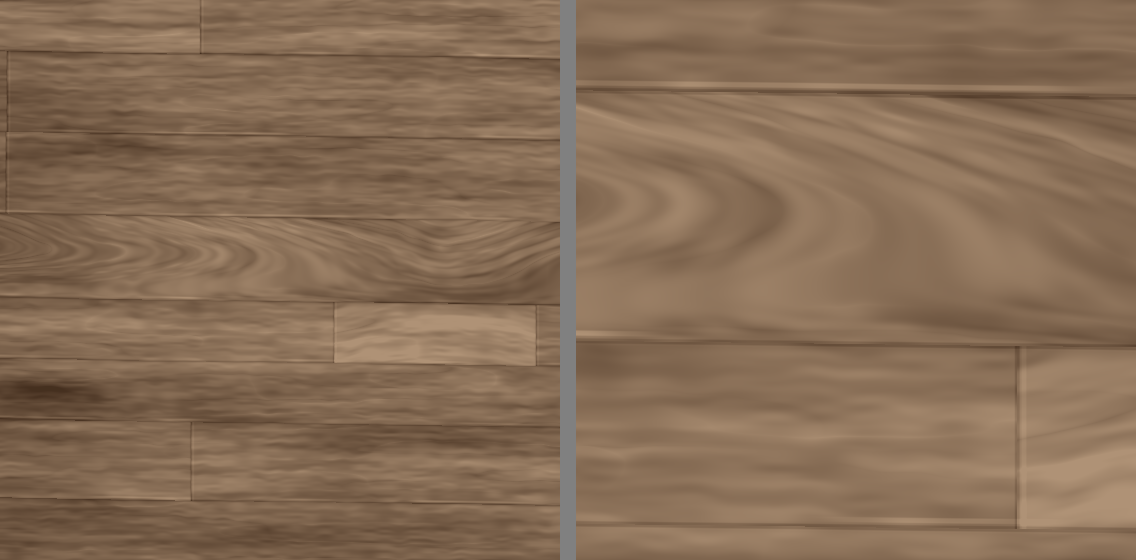
Left: the whole. Right: its middle third, enlarged.
A Shadertoy shader for this texture:

```glsl
// Weathered brown wood planks in eight slightly tilted rows with flowing grain.
const vec3 DARK_WOOD = vec3(0.385, 0.292, 0.215);
const vec3 LIGHT_WOOD = vec3(0.635, 0.525, 0.420);
const int ROWS = 8;
const float TILT = 0.015;           // drop of the seams across the canvas
const float SEAM_WIDTH = 0.0022;
const float JOINT_WIDTH = 0.0014;
const float FLAME_X = 0.781;        // axis of the arched grain
const int FLAME_ROW = 3;
const int ARCH_ROW = 4;
const float NONE = 2.0;             // joint position outside the canvas

// Depth of each row's upper edge, measured from the top
const float ROW_TOP[9] = float[9](-0.03, 0.098, 0.243, 0.389, 0.538, 0.647, 0.756, 0.896, 1.04);
// Up to two end joints per row, and the tone of the boards between them
const vec2 JOINTS[8] = vec2[8](vec2(0.358, NONE), vec2(0.013, NONE), vec2(0.011, NONE), vec2(NONE),
    vec2(0.596, 0.957), vec2(NONE), vec2(0.341, NONE), vec2(NONE));
const vec3 TONES[8] = vec3[8](vec3(0.62, 0.61, 0.6), vec3(0.6, 0.51, 0.5), vec3(0.6, 0.59, 0.5),
    vec3(0.53), vec3(0.61, 0.76, 0.62), vec3(0.52), vec3(0.66, 0.51, 0.5), vec3(0.47));
// Dark stains: centre x, depth, half width, half height
const vec4 STAINS[6] = vec4[6](vec4(0.781, 0.280, 0.055, 0.008), vec4(0.08, 0.708, 0.14, 0.033),
    vec4(0.20, 0.256, 0.12, 0.012), vec4(0.47, 0.145, 0.06, 0.008),
    vec4(0.10, 0.510, 0.20, 0.022), vec4(0.781, 0.410, 0.05, 0.016));

float hash(vec2 p) {
    vec3 q = fract(vec3(p.xyx) * 0.1031);
    q += dot(q, q.yzx + 33.33);
    return fract((q.x + q.y) * q.z);
}

float noise(vec2 p) {
    vec2 i = floor(p), f = fract(p);
    f = f * f * (3.0 - 2.0 * f);
    return mix(mix(hash(i), hash(i + vec2(1, 0)), f.x),
               mix(hash(i + vec2(0, 1)), hash(i + vec2(1, 1)), f.x), f.y);
}

float fbm(vec2 p) {
    float sum = 0.0, amp = 0.53;
    for (int i = 0; i < 4; i++) {
        sum += amp * noise(p);
        p = p * vec2(1.9, 2.1) + 17.3;
        amp *= 0.5;
    }
    return sum;
}

// Thin ridges where the noise crosses its middle value
float veins(vec2 p, float sharpness) {
    return pow(1.0 - abs(2.0 * noise(p) - 1.0), sharpness);
}

float line(float dist, float width, float pixel) {
    return 1.0 - smoothstep(width - pixel, width + pixel, abs(dist));
}

// Bends the grain into nested flames or a shallow arch
float grainHeight(int row, int board, float x, float depth) {
    float dx = x - FLAME_X;
    if (row == FLAME_ROW) {
        float local = (depth - ROW_TOP[row]) / (ROW_TOP[row + 1] - ROW_TOP[row]);
        float slope = mix(0.30, 0.06, smoothstep(0.35, 0.95, local));
        depth += slope * sqrt(dx * dx + 0.0006) + 0.022 * (noise(vec2(x * 7.0, depth * 14.0)) - 0.5);
    }
    if (row == ARCH_ROW && board == 1) depth -= 0.6 * dx * dx;
    return depth;
}

float grainTone(vec2 p, float seed) {
    p.y += 0.010 * (noise(p * vec2(4.0, 16.0) + seed) - 0.5);
    p.y += 0.0035 * (noise(p * vec2(45.0, 40.0) + seed) - 0.5);
    float tone = 1.05 * (fbm(p * vec2(2.2, 26.0) + seed) - 0.5);
    tone += 0.42 * (noise(p * vec2(9.0, 105.0) + seed) - 0.5);
    tone += 0.30 * (noise(p * vec2(38.0, 190.0) + seed) - 0.5);
    tone -= 0.26 * veins(p * vec2(3.5, 48.0) + seed + 5.0, 9.0) * noise(p * vec2(14.0, 30.0));
    tone += 0.24 * veins(p * vec2(4.5, 38.0) + seed + 9.0, 10.0) * noise(p * vec2(20.0, 30.0) + 4.0);
    return tone;
}

void mainImage(out vec4 fragColor, in vec2 fragCoord) {
    vec2 uv = fragCoord / iResolution.xy;
    float pixel = 1.0 / iResolution.y;
    float x = uv.x;
    float depth = 1.0 - uv.y - TILT * (x - 0.5) + 0.002 * (noise(vec2(x * 6.0, 3.0)) - 0.5);

    // Row and board
    int row = 0;
    for (int i = 1; i < ROWS; i++) row += int(depth > ROW_TOP[i]);
    vec2 joints = JOINTS[row];
    int board = int(x > joints.x) + int(x > joints.y);
    float seed = 13.7 * float(row) + 5.3 * float(board);

    // Grain, with growth rings along the flame
    float height = grainHeight(row, board, x, depth);
    float tone = TONES[row][board] + grainTone(vec2(x, height), seed);
    if (row == FLAME_ROW) {
        float rings = 0.5 + 0.5 * sin(height * 400.0 + 5.0 * noise(vec2(x * 5.0, height * 25.0)));
        tone -= 0.24 * pow(rings, 5.0) * noise(vec2(x * 8.0, height * 30.0) + 2.0) - 0.04;
    }
    for (int i = 0; i < STAINS.length(); i++) {
        vec2 d = (vec2(x, depth) - STAINS[i].xy) / STAINS[i].zw;
        tone -= 0.42 * exp(-2.0 * dot(d, d)) * (0.5 + noise(vec2(x * 12.0, depth * 90.0)));
    }

    // Worn seams: dark gaps with patchy pale edges
    for (int i = 1; i < ROWS; i++) {
        float d = depth - ROW_TOP[i];
        float wear = noise(vec2(x * 3.5, float(i) * 7.1));
        tone -= (0.12 + 0.42 * wear) * line(d, SEAM_WIDTH * (0.5 + 0.5 * wear), pixel);
        tone -= 0.13 * exp(-abs(d - 0.003) * 180.0);
        float chips = smoothstep(0.35, 0.8, noise(vec2(x * 9.0, float(i) * 3.7 + 1.0)));
        tone += 0.38 * chips * line(d + 0.0045, SEAM_WIDTH * 0.7, pixel);
    }
    for (int i = 0; i < 2; i++) {
        float d = x - joints[i];
        tone -= 0.32 * line(d, JOINT_WIDTH, pixel);
        tone += 0.15 * line(d - 0.004, JOINT_WIDTH, pixel);
    }

    // Softer light toward the left edge and lower corners
    tone -= 0.20 * (1.0 - smoothstep(0.0, 0.3, x)) + 0.08 * (1.0 - smoothstep(0.0, 0.25, uv.y));
    fragColor = vec4(mix(DARK_WOOD, LIGHT_WOOD, clamp(tone, -0.45, 1.2)), 1.0);
}
```
